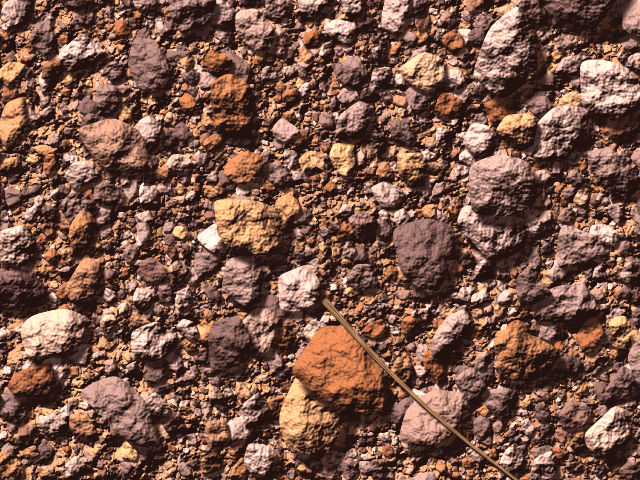
Reproduce this texture procedurally as a WebGL 2 fragment shader.

```glsl
#version 300 es
precision highp float;
// Sunlit gravel: angular pebbles of many sizes on rough sandy soil, with one dry straw.

#define LIGHT normalize(vec3(-0.42, 0.62, 0.55))
#define EXPOSURE 1.42
#define SHADE vec3(0.13, 0.065, 0.058)
#define SAND vec3(0.74, 0.54, 0.39)
#define LAYERS 6
#define LARGEST_CELL 0.19
#define LAYER_RATIO 0.6
#define SHADOW_LENGTH 0.42
#define SOIL_ROUGHNESS 0.85
#define STONE_ROUGHNESS 0.34

uniform vec2 u_resolution;
out vec4 fragColor;

vec2 hash2(vec2 p) {
    vec3 q = fract(p.xyx * vec3(0.1031, 0.1030, 0.0973));
    q += dot(q, q.yzx + 33.33);
    return fract((q.xx + q.yz) * q.zy);
}

float cornerSlope(vec2 cell, vec2 offset) {
    float angle = 6.2832 * hash2(cell + 71.0).x;
    return dot(vec2(cos(angle), sin(angle)), offset);
}

float gradientNoise(vec2 p) {
    vec2 i = floor(p), f = fract(p), e = vec2(0.0, 1.0);
    vec2 u = f * f * f * (f * (f * 6.0 - 15.0) + 10.0);
    return mix(mix(cornerSlope(i, f), cornerSlope(i + e.yx, f - e.yx), u.x),
               mix(cornerSlope(i + e, f - e), cornerSlope(i + 1.0, f - 1.0), u.x), u.y);
}

float relief(vec2 p) {
    float height = 0.0, frequency = 18.0;
    for (int i = 0; i < 4; i++) {
        height += gradientNoise(p * frequency + float(i) * 17.0) / frequency;
        frequency *= 2.1;
    }
    return height;
}

// Outward slope of the fine relief, shared by soil and stones
vec2 reliefSlope(vec2 p) {
    float step = 0.0016, here = relief(p);
    return (here - vec2(relief(p + vec2(step, 0.0)), relief(p + vec2(0.0, step)))) / step;
}

vec3 shade(vec3 albedo, vec2 slope) {
    float diffuse = max(dot(normalize(vec3(slope, 1.0)), LIGHT), 0.0);
    return SHADE + albedo * diffuse * EXPOSURE;
}

// Rounded convex polygon: x is the gauge (1 on the rim), yz its gradient
vec3 pebble(vec2 q, vec2 id) {
    if (dot(q, q) > 3.5) return vec3(9.0, 0.0, 0.0);
    float sum = 1e-6;
    vec2 gradient = vec2(0.0);
    for (int i = 0; i < 6; i++) {
        vec2 rnd = hash2(id + float(i) * 13.7 + 5.0);
        float angle = (float(i) + 0.75 * rnd.x) * 1.0472;
        vec2 side = vec2(cos(angle), sin(angle)) / mix(0.74, 1.1, rnd.y);
        float a = max(dot(q, side), 0.0);
        float weight = pow(a, 8.0);
        sum += weight * a;
        gradient += weight * side;
    }
    return vec3(pow(sum, 1.0 / 9.0), gradient);
}

vec3 stoneColor(vec2 rnd, float smallness) {
    vec3 grey = mix(vec3(0.40, 0.31, 0.29), vec3(0.86, 0.72, 0.66), rnd.x);
    vec3 ochre = mix(vec3(0.58, 0.34, 0.20), vec3(0.84, 0.63, 0.43), rnd.x);
    return mix(grey, ochre, smoothstep(0.62, 0.95, rnd.y + 0.12 * smallness));
}

// Paints one size of pebbles and their cast shadows over the colour below
vec3 scatter(vec3 color, vec2 p, vec2 grain, float cell, float smallness, float crowd, float pixel) {
    vec2 base = floor(p / cell);
    for (int j = -1; j <= 1; j++)
    for (int i = 1; i >= -1; i--) {
        vec2 id = base + vec2(i, j);
        vec2 seed = id + 101.0 * smallness + 40.0;
        vec2 place = hash2(seed), kind = hash2(seed + 19.3), tone = hash2(seed + 47.1);
        if (kind.x > mix(0.42, 0.8, smallness) + crowd) continue;
        float radius = cell * mix(0.25, 0.47, kind.y);
        vec2 v = (p - (id + 0.5 + (place - 0.5) * 0.6) * cell) / radius;
        float turn = 6.2832 * tone.x;
        mat2 spin = mat2(cos(turn), sin(turn), -sin(turn), cos(turn));
        vec2 stretch = vec2(mix(0.78, 1.0, place.x), mix(1.0, 1.28, place.y));

        // Cast shadow, then the stone itself
        vec2 toLight = normalize(LIGHT.xy) * SHADOW_LENGTH;
        float shadow = 1.0 - smoothstep(0.9, 1.12, pebble(stretch * (spin * (v + toLight)), seed).x);
        color = mix(color, SHADE, 0.82 * shadow);
        vec3 body = pebble(stretch * (spin * v), seed);
        float cover = 1.0 - smoothstep(-0.7, 0.7, (body.x - 1.0) * radius / pixel);
        if (cover <= 0.0) continue;
        vec2 outward = normalize((body.yz * stretch) * spin + 1e-5);
        vec2 slope = outward * 1.25 * pow(body.x, 2.5) + (hash2(seed + 83.0) - 0.5) * 0.75;
        vec3 albedo = stoneColor(hash2(seed + 61.0), smallness);
        color = mix(color, shade(albedo, slope + grain * STONE_ROUGHNESS), cover);
    }
    return color;
}

// Dry straw lying across the lower right, tapering along its length
vec3 straw(vec3 color, vec2 p, float pixel) {
    vec2 start = vec2(0.68, 0.37), along = vec2(0.41, -0.38);
    for (int pass = 0; pass < 2; pass++) {
        vec2 q = p - start + (pass == 0 ? vec2(-0.006, 0.009) : vec2(0.0));
        float t = clamp(dot(q, along) / dot(along, along), 0.0, 1.0);
        float across = dot(q - along * t, normalize(vec2(0.38, 0.41))) + 0.018 * sin(3.1416 * t);
        float away = length(vec2(across, dot(q - along * t, normalize(along))));
        float cover = 1.0 - smoothstep(-pixel, pixel, away - mix(0.0075, 0.0025, sqrt(t)));
        float fibre = 0.85 + 0.5 * gradientNoise(vec2(t * 14.0, across * 420.0));
        color = mix(color, pass == 0 ? SHADE : vec3(0.83, 0.60, 0.40) * fibre, cover * 0.9);
    }
    return color;
}

void main() {
    vec2 p = gl_FragCoord.xy / u_resolution.y;
    float pixel = 1.0 / u_resolution.y;
    vec2 grain = reliefSlope(p);

    // Soil with damp and dry patches
    float patches = gradientNoise(p * 3.2 + 4.0) + 0.5 * gradientNoise(p * 8.0);
    vec3 soil = SAND * (0.88 + 0.3 * patches);
    vec3 color = shade(soil, grain * SOIL_ROUGHNESS);

    // Pebbles from fine grit up to the largest stones
    for (int k = 0; k < LAYERS; k++) {
        float smallness = 1.0 - float(k) / float(LAYERS - 1);
        float cell = LARGEST_CELL * pow(LAYER_RATIO, float(LAYERS - 1 - k));
        float crowd = 0.1 * (p.x + p.y - 1.1) - 0.45 * patches * smallness;
        color = scatter(color, p, grain, cell, smallness, crowd, pixel);
    }
    fragColor = vec4(clamp(straw(color, p, pixel), 0.0, 1.0), 1.0);
}
```
